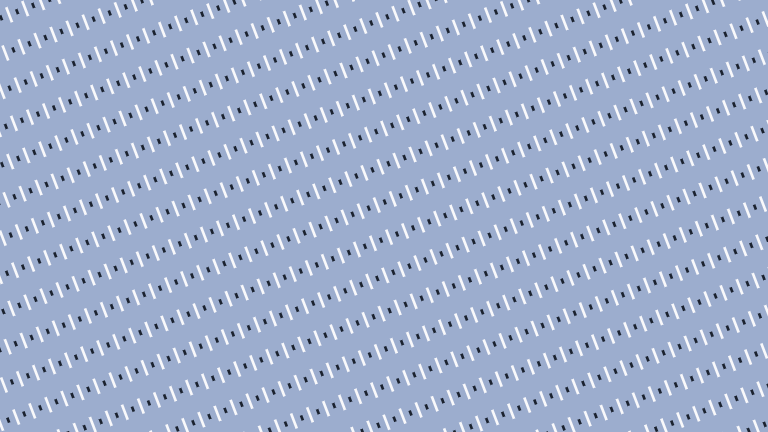
A Shadertoy shader for this pattern:

```glsl
#define TILT 0.3665             // row angle, radians
#define PITCH 0.03979           // spacing of like dashes along a row
#define ROW_PITCH 0.07958       // spacing between rows
#define PHASE vec2(0.335, 0.373) // short dash position at the centre, in cells
#define LONG_DASH vec2(0.0062, 0.0372)
#define SHORT_DASH vec2(0.0062, 0.0122)
#define GROUND vec3(0.612, 0.678, 0.808)
#define LIGHT vec3(0.975, 0.975, 0.985)
#define DARK vec3(0.105, 0.135, 0.185)

// Signed distance to a box of the given full size
float boxDistance(vec2 p, vec2 size) {
    vec2 d = abs(p) - 0.5 * size;
    return length(max(d, 0.0)) + min(max(d.x, d.y), 0.0);
}

// Offset from the nearest point of the dash lattice
vec2 latticeOffset(vec2 p, vec2 phase) {
    vec2 cell = vec2(PITCH, ROW_PITCH);
    return (fract(p / cell - phase + 0.5) - 0.5) * cell;
}

// Smooth coverage of one set of dashes
float dashes(vec2 p, vec2 phase, vec2 size, float pixel) {
    float d = boxDistance(latticeOffset(p, phase), size);
    return clamp(0.5 - d / pixel, 0.0, 1.0);
}

void mainImage(out vec4 fragColor, in vec2 fragCoord) {
    float pixel = 1.0 / iResolution.y;
    vec2 p = (fragCoord - 0.5 * iResolution.xy) * pixel;

    // Turn the canvas so rows run along x
    float c = cos(TILT), s = sin(TILT);
    vec2 q = vec2(c * p.x + s * p.y, c * p.y - s * p.x);

    // Long and short dashes alternate along each row
    float longDash = dashes(q, PHASE + vec2(0.5, 0.0), LONG_DASH, pixel);
    float shortDash = dashes(q, PHASE, SHORT_DASH, pixel);

    vec3 color = mix(GROUND, LIGHT, longDash);
    color = mix(color, DARK, shortDash);
    fragColor = vec4(color, 1.0);
}
```
